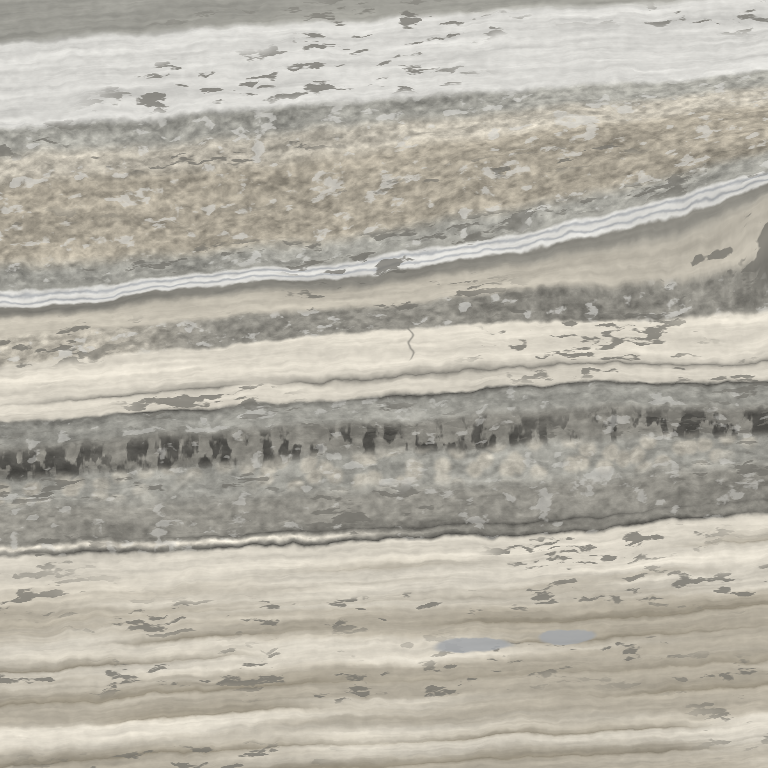
This texture is drawn by a three.js fragment shader. Its source:

```glsl
// Silver travertine: tilted, wavy stone strata with grainy beds, dark seams and crystals.
varying vec2 vUv;

const vec3 CREAM    = vec3(0.87, 0.845, 0.79);
const vec3 PALE     = vec3(0.85, 0.845, 0.825);
const vec3 BEIGE    = vec3(0.77, 0.745, 0.69);
const vec3 BROWN    = vec3(0.67, 0.64, 0.58);
const vec3 GREY     = vec3(0.63, 0.625, 0.595);
const vec3 SLATE    = vec3(0.53, 0.52, 0.49);
const vec3 CHARCOAL = vec3(0.29, 0.285, 0.27);
const vec3 COOL     = vec3(0.64, 0.65, 0.66);
const float TILT   = 0.06;   // rise of the beds across the slab
const float BEND   = 0.10;   // extra lift of the upper beds at the right
const float WAVE   = 0.026;  // broad waviness
const float RIPPLE = 0.011;  // small waviness
const float RAGGED = 0.007;  // roughness of bed edges
const float SEAMS  = 8.0;    // brown seams in the lowest beds

float hash(vec2 p) {
  return fract(sin(dot(p, vec2(127.1, 311.7))) * 43758.5453);
}

float noise(vec2 p) {
  vec2 i = floor(p), f = fract(p);
  f = f * f * (3.0 - 2.0 * f);
  vec2 e = vec2(1.0, 0.0);
  return mix(mix(hash(i), hash(i + e), f.x),
             mix(hash(i + e.yx), hash(i + e.xx), f.x), f.y);
}

float fbm(vec2 p) {
  float sum = 0.0, amp = 0.533;
  for (int i = 0; i < 4; i++) {
    sum += amp * noise(p);
    p = p * 2.03 + 17.3;
    amp *= 0.5;
  }
  return sum;
}

// Distance to the nearest scattered cell centre
float cells(vec2 p) {
  vec2 i = floor(p);
  float d = 1.0;
  for (int a = -1; a <= 1; a++)
    for (int b = -1; b <= 1; b++) {
      vec2 c = i + vec2(float(a), float(b));
      d = min(d, length(c + vec2(hash(c), hash(c + 41.0)) - p));
    }
  return d;
}

float bump(float v, float centre, float width) {
  float d = (v - centre) / width;
  return exp(-d * d);
}

float band(float s, float top, float bottom, float soft) {
  return smoothstep(top - soft, top + soft, s) * (1.0 - smoothstep(bottom - soft, bottom + soft, s));
}

// Thin seam with separate fades above and below
float seam(float s, float at, float above, float below) {
  return exp(-max(at - s, 0.0) / above - max(s - at, 0.0) / below);
}

vec3 bed(vec3 col, vec3 tint, float s, float top, float soft) {
  return mix(col, tint, smoothstep(top - soft, top + soft, s));
}

void main() {
  // Depth through the beds, measured downwards at the left edge
  float x = vUv.x;
  float s = 1.0 - vUv.y + TILT * x;
  s += BEND * x * x * x * bump(s, 0.30, 0.11);
  s += WAVE * (fbm(vec2(x * 3.0, s * 7.0)) - 0.5);
  s += RIPPLE * (fbm(vec2(x * 15.0, s * 14.0)) - 0.5);
  s += RAGGED * (fbm(vec2(x * 55.0, s * 70.0)) - 0.5);

  // Main beds from top to bottom
  vec3 col = bed(GREY, PALE, s, 0.052, 0.006);
  col = bed(col, GREY, s, 0.165, 0.006);
  col = bed(col, BEIGE, s, 0.197, 0.010);
  col = bed(col, BROWN, s, 0.235, 0.012);
  col = bed(col, GREY, s, 0.345, 0.012);
  col = bed(col, PALE, s, 0.374, 0.002);
  col = bed(col, SLATE, s, 0.393, 0.002);
  col = bed(col, BEIGE, s, 0.406, 0.006);
  col = bed(col, mix(BEIGE, SLATE, smoothstep(0.1, 0.3, x)), s, 0.434, 0.005);
  col = bed(col, CREAM, s, 0.469, 0.003);
  col = bed(col, GREY * 0.97, s, 0.550, 0.003);
  col = bed(col, SLATE, s, 0.582, 0.008);
  col = bed(col, GREY, s, 0.620, 0.008);
  col = bed(col, SLATE * 1.08, s, 0.665, 0.012);
  col = bed(col, CREAM, s, 0.730, 0.004);

  // Lowest beds: cream and beige laminae with one-sided brown seams
  float low = smoothstep(0.745, 0.80, s);
  float lamina = smoothstep(0.36, 0.66, fbm(vec2(x * 1.6, s * 27.0)) + 0.25 * (s - 0.85));
  col = mix(col, mix(BEIGE, BROWN, 0.7), low * lamina);
  for (float i = 0.0; i < SEAMS; i++) {
    float at = 0.765 + 0.036 * i + 0.018 * hash(vec2(i, 3.0));
    float strength = smoothstep(0.25, 0.65, noise(vec2(x * 4.0, i * 7.3)));
    col = mix(col, SLATE * vec3(1.04, 1.0, 0.93), 0.8 * strength * seam(s, at, 0.009, 0.002));
  }

  // Cool vein lines, dark seams and one bright seam
  col = mix(col, COOL, 0.8 * max(bump(s, 0.379, 0.0018), bump(s, 0.387, 0.0015)));
  float broken = smoothstep(0.3, 0.6, noise(vec2(x * 9.0, s * 20.0)));
  float dark = max(seam(s, 0.551, 0.002, 0.003), seam(s, 0.728, 0.003, 0.002));
  dark = max(dark, 0.8 * seam(s, 0.712, 0.003, 0.003));
  dark = max(dark, 0.7 * seam(s, 0.525, 0.004, 0.003) * broken);
  col = mix(col, CHARCOAL, dark * (0.35 + 0.5 * broken));
  col = mix(col, CREAM, bump(s, 0.720, 0.0035) * (1.0 - smoothstep(0.35, 0.6, x)));

  // Upright dark crystals above rounded pale nodules
  float teeth = smoothstep(0.46, 0.60, fbm(vec2(x * 75.0, s * 42.0)));
  float patchy = smoothstep(0.25, 0.6, noise(vec2(x * 7.0, s * 12.0 + 5.0)));
  col = mix(col, CHARCOAL, 0.9 * teeth * patchy * band(s, 0.588, 0.622, 0.009));
  float nodule = 1.0 - smoothstep(0.25, 0.55, cells(vec2(x * 36.0, s * 42.0)));
  col = mix(col, BEIGE, 0.75 * nodule * patchy * band(s, 0.622, 0.66, 0.008));

  // Fine layering, grain and mottling
  float grainy = band(s, 0.165, 0.372, 0.01) + band(s, 0.434, 0.469, 0.005) + 0.7 * band(s, 0.55, 0.73, 0.005);
  float strata = fbm(vec2(x * 2.0, s * 65.0)) - 0.5;
  float hair = fbm(vec2(x * 13.0, s * 210.0)) - 0.5;
  float mottle = fbm(vec2(x * 11.0, s * 30.0)) - 0.5;
  float grain = fbm(vec2(x * 105.0, s * 150.0)) - 0.5;
  col *= 1.0 + 0.20 * strata + 0.16 * hair + 0.10 * grain + grainy * (0.42 * grain + 0.28 * mottle);

  // Pale flecks in grainy beds, dark pores gathered in streaks
  float fleck = smoothstep(0.63, 0.73, fbm(vec2(x * 48.0, s * 85.0) + 31.0));
  col = mix(col, PALE, 0.6 * fleck * grainy);
  float pore = smoothstep(0.61, 0.69, fbm(vec2(x * 34.0, s * 125.0) + 73.0));
  col = mix(col, SLATE * 0.85, 0.75 * pore * smoothstep(0.45, 0.75, noise(vec2(x * 4.0, s * 28.0))));

  // Two grey filled lenses and a short upright crack
  for (float i = 0.0; i < 2.0; i++) {
    vec2 q = (vec2(x, s) - vec2(0.613 + 0.125 * i, 0.878 - 0.008 * i)) / vec2(0.062 - 0.02 * i, 0.011);
    col = mix(col, COOL, 0.85 * (1.0 - smoothstep(0.75, 1.0, length(q) + 0.5 * mottle)));
  }
  float crack = bump(x + 0.012 * (noise(vec2(s * 90.0, 2.0)) - 0.5), 0.533, 0.0016);
  col = mix(col, SLATE, 0.7 * crack * band(s, 0.462, 0.506, 0.004));

  gl_FragColor = vec4(clamp(col, 0.0, 1.0), 1.0);
}
```
